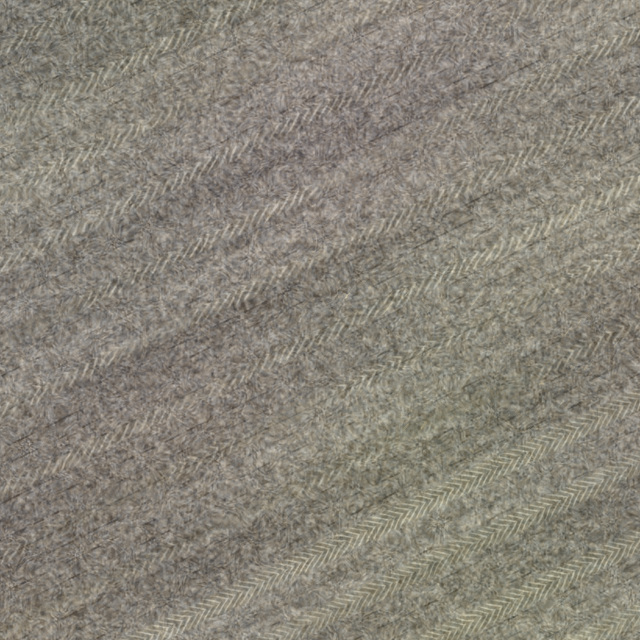
This texture is drawn by a Shadertoy shader. Its source:

```glsl
#define HEADING 0.453
#define TRACK_GAP 0.102
#define TRACK_HALF 0.0135
#define LUG_PITCH 0.0172
#define LUG_DEPTH 0.36
#define ROW_GAP 0.0255
#define ROW_DEPTH 0.42
#define GRAIN 0.66
#define STREAKS 0.42
#define SOIL_DARK vec3(0.41, 0.39, 0.352)
#define SOIL_LIGHT vec3(0.66, 0.64, 0.592)

float hash(vec2 p) {
    return fract(sin(dot(p, vec2(127.1, 311.7))) * 43758.5453);
}

float noise(vec2 p) {
    vec2 i = floor(p), f = fract(p);
    f = f * f * (3.0 - 2.0 * f);
    return mix(mix(hash(i), hash(i + vec2(1, 0)), f.x),
               mix(hash(i + vec2(0, 1)), hash(i + vec2(1, 1)), f.x), f.y);
}

// Noise centred on zero
float wobble(vec2 p) {
    return noise(p) - 0.5;
}

vec2 rotate(vec2 p, float angle) {
    float c = cos(angle), s = sin(angle);
    return vec2(c * p.x + s * p.y, c * p.y - s * p.x);
}

// Short straw and crumbs lying in several directions
float grain(vec2 p) {
    vec2 bent = p + 0.012 * vec2(noise(p * 37.0), noise(p * 41.0 + 9.0));
    float sum = 0.0;
    for (int i = 0; i < 3; i++) {
        float angle = 0.5 + 1.05 * float(i);
        sum += wobble(rotate(bent, angle) * vec2(150.0, 330.0) + 50.0 * float(i));
    }
    return 0.85 * sum + 0.5 * wobble(p * 410.0);
}

// Thin, broken seed rows; a few are deeper and continuous
float seedRows(vec2 q) {
    float across = q.y + 0.0015 * wobble(vec2(q.x * 14.0, q.y * 30.0));
    float row = floor(across / ROW_GAP);
    float dist = abs(across - (row + 0.5) * ROW_GAP);
    float deep = step(0.84, hash(vec2(row, 3.7)));
    float dashes = smoothstep(0.35, 0.75, noise(vec2(q.x * 75.0, row * 7.3)));
    float patches = smoothstep(0.2, 0.7, noise(vec2(q.x * 5.0, row * 3.1)));
    float strength = mix(dashes * (0.4 + 0.6 * patches), 0.5 + 0.7 * patches, deep);
    return strength * (1.0 - smoothstep(0.0004, 0.0024, dist));
}

// Tyre track: x is lug relief, y is the pressed band
vec2 tyreTrack(vec2 q) {
    float index = floor(q.y / TRACK_GAP + 0.41);
    float bold = step(index, -0.5);
    float jitter = 0.014 * (hash(vec2(index, 8.2)) - 0.5);
    float d = q.y - (index + 0.09) * TRACK_GAP - jitter;
    d += 0.002 * wobble(vec2(q.x * 9.0, index));
    float halfWidth = TRACK_HALF * mix(1.0, 1.35, bold);
    float tip = halfWidth * mix(0.25 + 0.5 * hash(vec2(index, 1.9)), 0.05, bold);
    float pitch = LUG_PITCH * mix(1.0, 0.74, bold);
    float phase = (q.x + 1.35 * abs(d - tip)) / pitch + 0.5 * wobble(q * 45.0);
    float wave = sin(6.2832 * phase);
    float ridges = wave - 0.3 * cos(12.5664 * phase);
    float band = 1.0 - smoothstep(0.65 * halfWidth, 1.1 * halfWidth, abs(d));
    float wear = smoothstep(0.05, 0.6, noise(vec2(q.x * 7.0, index * 5.3)));
    wear *= 0.55 + 0.45 * smoothstep(0.2, 0.6, noise(q * 90.0));
    return vec2(ridges * band * mix(wear, 0.6 + 0.4 * wear, bold), band * (0.7 + 0.6 * bold));
}

void mainImage(out vec4 fragColor, in vec2 fragCoord) {
    vec2 p = fragCoord / iResolution.y;
    vec2 q = rotate(p, HEADING);
    vec2 track = tyreTrack(q);

    // Long streaks and broad patches along the driving direction
    float streaks = wobble(q * vec2(1.6, 17.0) + 4.0)
                  + 0.8 * wobble(q * vec2(3.0, 62.0) + 21.0);
    float patches = wobble(q * vec2(3.0, 6.0) + 11.0);

    // Relief and brightness
    float shade = 0.5 + GRAIN * grain(p) * (1.0 - 0.25 * track.y);
    shade += STREAKS * streaks + 0.2 * patches + 0.25 * wobble(p * 75.0);
    shade += LUG_DEPTH * track.x + 0.1 * track.y;
    shade -= ROW_DEPTH * seedRows(q) * (1.0 - 0.6 * min(track.y, 1.0));
    vec3 color = mix(SOIL_DARK, SOIL_LIGHT, clamp(shade, -0.35, 1.45));

    // Cool and purplish soil against olive tracks, with coloured crumbs
    float warmth = 0.5 * (p.x - p.y) + 1.2 * patches + 0.5 * track.y - 0.1;
    color += 0.014 * warmth * vec3(0.3, 0.4, -1.2);
    color += 0.02 * wobble(q * vec2(2.5, 5.0) + 33.0) * vec3(0.6, -0.6, 0.5);
    color += 0.05 * wobble(p * 190.0 + 7.0) * vec3(0.6, 0.0, -0.8);

    // Sparse pale straw
    float straw = smoothstep(0.86, 0.97, noise(rotate(p, 0.9) * vec2(100.0, 210.0)));
    straw *= smoothstep(0.55, 0.8, noise(p * 9.0 + 2.0));
    color += straw * vec3(0.09, 0.075, 0.04);

    fragColor = vec4(color, 1.0);
}
```
